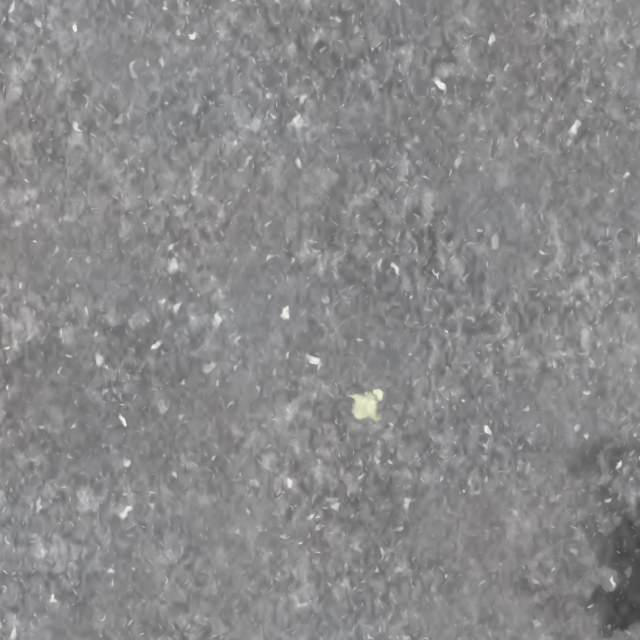
Reproduce this texture procedurally as a WebGL 1 fragment shader.

```glsl
precision highp float;
// Worn grey stone: soft, slightly upright mineral grain under broad cloudy tints,
// strewn with ragged pale flecks in three sizes, one yellowish crystal and a dark
// pitted corner. Built from value noise and jittered cells of rotated ellipses.

uniform vec2 u_resolution;

#define STONE_LEVEL 0.520
#define GRAIN_CONTRAST 0.125
#define CLOUD_CONTRAST 0.12
#define TINT_STRENGTH 0.009
#define WARP 0.008
#define DUST_CELLS 70.0
#define CHIP_CELLS 36.0
#define FLAKE_CELLS 16.0
#define PALE vec3(0.92, 0.92, 0.91)
#define CRYSTAL vec3(0.84, 0.85, 0.72)
#define CRYSTAL_POS vec2(0.570, 0.366)
#define PIT vec3(0.28, 0.28, 0.28)

float hash(vec2 p) {
  vec3 q = fract(p.xyx * 0.1031);
  q += dot(q, q.yzx + 33.33);
  return fract((q.x + q.y) * q.z);
}

float noise(vec2 p) {
  vec2 cell = floor(p), f = fract(p);
  f = f * f * (3.0 - 2.0 * f);
  vec2 e = vec2(0.0, 1.0);
  return mix(mix(hash(cell), hash(cell + e.yx), f.x),
             mix(hash(cell + e.xy), hash(cell + e.yy), f.x), f.y);
}

float fbm(vec2 p) {
  float sum = 0.0, amp = 0.5;
  for (int i = 0; i < 4; i++) {
    sum += amp * noise(p);
    p = mat2(1.6, 1.2, -1.2, 1.6) * p + 17.3;
    amp *= 0.5;
  }
  return sum / 0.9375;
}

vec2 wobble(vec2 p) {
  return vec2(noise(p), noise(p + 91.0)) - 0.5;
}

// Strongest fleck covering p; size is the half width and half length in cells.
float flecks(vec2 p, float cells, float density, vec2 size, float core) {
  p = p * cells + cells * 3.0;
  vec2 home = floor(p);
  float best = 0.0;
  for (int y = -1; y <= 1; y++) {
    for (int x = -1; x <= 1; x++) {
      vec2 id = home + vec2(float(x), float(y));
      vec2 jitter = vec2(hash(id + 5.1), hash(id + 71.7));
      vec2 q = p - id - 0.15 - 0.7 * jitter;
      float angle = (hash(id + 131.3) - 0.5) * 2.2;
      float c = cos(angle), s = sin(angle);
      q = vec2(c * q.x - s * q.y, s * q.x + c * q.y);
      float scale = 0.55 + 0.65 * hash(id + 211.9);
      q.x *= 1.0 + 0.9 * clamp(q.y / size.y, -1.0, 1.0) * (jitter.x - 0.5);
      float shape = 1.0 - smoothstep(core, 1.1, length(q / (size * scale)));
      float strength = mix(0.25, 1.0, hash(id + 307.7));
      best = max(best, shape * strength * step(hash(id + 401.3), density));
    }
  }
  return best;
}

// Rough-edged crystal with a small chip beside it.
float crystal(vec2 p) {
  vec2 q = p - CRYSTAL_POS + 0.013 * wobble(p * 75.0) + 0.007 * wobble(p * 160.0);
  float body = max(max(abs(q.x), abs(q.y)), 0.72 * abs(q.x + q.y)) - 0.021;
  float chip = length(q - vec2(0.024, 0.017)) - 0.010;
  return 1.0 - smoothstep(-0.006, 0.003, min(body, chip));
}

void main() {
  vec2 p = gl_FragCoord.xy / u_resolution;
  vec2 warped = p + WARP * wobble(p * 62.0);
  vec2 ragged = warped + 0.6 * WARP * wobble(p * 150.0 + 13.0);

  // Broad clouds, and patches where the grain is livelier
  float cloud = fbm(p * 5.0 + 3.0) - 0.5;
  float lively = smoothstep(0.28, 0.68, fbm(p * 10.0 + 50.0));

  // Grain, stretched upright, with soft pale mottling
  float fine = noise(warped * vec2(165.0, 105.0)) - 0.5;
  float coarse = noise(warped * vec2(84.0, 60.0) + 29.0) - 0.5;
  float mottle = smoothstep(0.5, 0.85, fbm(ragged * vec2(46.0, 36.0) + 7.0));
  float level = STONE_LEVEL + CLOUD_CONTRAST * cloud;
  level += GRAIN_CONTRAST * mix(0.6, 1.1, lively) * (fine + 0.75 * coarse);
  level += 0.13 * mottle * mix(0.5, 1.1, lively);
  vec3 color = vec3(level);

  // Faint warm and cool stains
  float stain = fbm(p * 6.0 + 120.0) - 0.5;
  color += TINT_STRENGTH * (vec3(0.0, -0.2, 0.2) + stain * vec3(2.2, 0.0, -2.2));

  // Pitted dark corner with lighter lumps left standing
  float reach = length((p - vec2(1.03, 0.08)) * vec2(1.0, 0.7));
  float zone = 1.0 - smoothstep(0.06, 0.25, reach + 0.18 * (fbm(p * 11.0) - 0.5));
  float hollow = smoothstep(0.4, 0.58, fbm(ragged * 21.0 + 8.0));
  color = mix(color, PIT + 0.12 * coarse, 0.9 * zone * hollow);

  // Pale flecks: dust, chips and flakes
  float dust = flecks(ragged, DUST_CELLS, 0.45, vec2(0.24, 0.46), 0.05);
  float chips = flecks(ragged + 0.37, CHIP_CELLS, 0.26, vec2(0.16, 0.28), 0.1);
  float flakes = flecks(ragged + 0.71, FLAKE_CELLS, 0.17, vec2(0.10, 0.21), 0.35);
  color = mix(color, PALE, dust * mix(0.18, 0.5, lively));
  color = mix(color, PALE, chips * (0.75 + 0.5 * fine));
  color = mix(color, PALE, clamp(flakes * (1.05 + 0.6 * fine), 0.0, 1.0));

  // Yellowish crystal, shaded by the grain
  color = mix(color, CRYSTAL + 0.22 * coarse + 0.1 * fine, 0.93 * crystal(p));

  gl_FragColor = vec4(clamp(color, 0.0, 1.0), 1.0);
}
```
